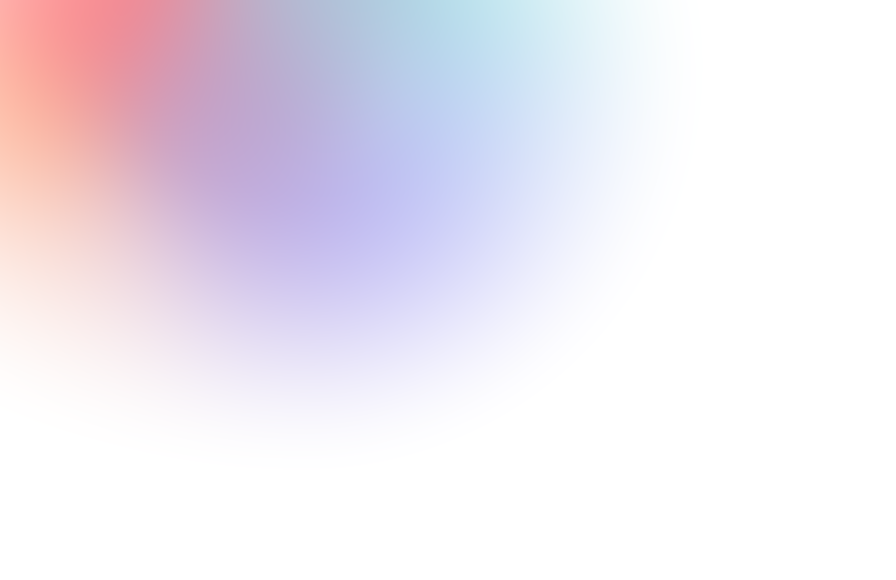
A WebGL 1 fragment shader for this background:

```glsl
precision highp float;

uniform vec2 u_resolution;

const vec3 WHITE = vec3(1.0);
const vec3 CORAL = vec3(1.0, 0.50, 0.52);
const vec3 PEACH = vec3(1.0, 0.68, 0.53);
const vec3 APRICOT = vec3(1.0, 0.81, 0.72);
const vec3 SAND = vec3(0.93, 0.80, 0.82);
const vec3 MAUVE = vec3(0.74, 0.62, 0.80);
const vec3 LILAC = vec3(0.75, 0.70, 0.92);
const vec3 LAVENDER = vec3(0.74, 0.73, 0.97);
const vec3 PERIWINKLE = vec3(0.77, 0.83, 0.97);
const vec3 STEEL = vec3(0.67, 0.76, 0.84);
const vec3 AQUA = vec3(0.69, 0.91, 0.92);

// Gaussian pool of colour: weighted rgb, with the weight in alpha
vec4 pool(vec2 p, vec2 center, vec3 color, float spread) {
  vec2 d = (p - center) / spread;
  return vec4(color, 1.0) * exp(-0.5 * dot(d, d));
}

// Soft disc, stretched towards the left
float softDisc(vec2 p, vec2 center, float inner, float outer, float leftScale) {
  vec2 d = p - center;
  d.x *= d.x < 0.0 ? leftScale : 1.0;
  return 1.0 - smoothstep(inner, outer, length(d));
}

// Normalized blend of all pools
vec3 blendedHue(vec2 p, float spread) {
  vec4 sum = vec4(WHITE, 1.0) * 1e-6;

  // Warm side
  sum += pool(p, vec2(0.18, 1.02), CORAL, spread);
  sum += pool(p, vec2(-0.03, 0.74), PEACH, spread);
  sum += pool(p, vec2(-0.03, 0.48), APRICOT, spread);
  sum += pool(p, vec2(0.18, 0.48), SAND, spread);

  // Violet heart
  sum += pool(p, vec2(0.40, 0.80), MAUVE, spread);
  sum += pool(p, vec2(0.45, 0.50), LILAC, spread);
  sum += pool(p, vec2(0.70, 0.58), LAVENDER, spread);

  // Cool side
  sum += pool(p, vec2(0.83, 0.78), PERIWINKLE, spread);
  sum += pool(p, vec2(0.55, 1.02), STEEL, spread);
  sum += pool(p, vec2(0.85, 1.03), AQUA, spread);

  return sum.rgb / sum.a;
}

void main() {
  // Units of canvas height
  vec2 p = gl_FragCoord.xy / u_resolution.y;

  vec3 hue = blendedHue(p, 0.15);
  float glow = softDisc(p, vec2(0.522, 0.88), 0.20, 0.715, 0.7);

  gl_FragColor = vec4(mix(WHITE, hue, glow), 1.0);
}
```
